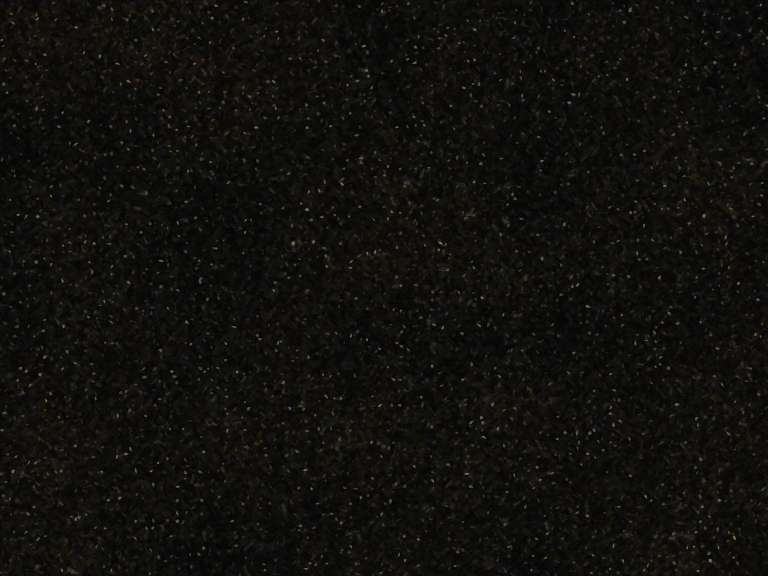
This texture is drawn by a Shadertoy shader. Its source:

```glsl
// Polished black granite: dark mottled grains, faint angled flakes and fine pale specks.

#define GRAIN_CELLS 105.0
#define FINE_GRAIN_CELLS 185.0
#define SMALL_FLAKE_CELLS 80.0
#define LARGE_FLAKE_CELLS 37.0
#define SPECK_CELLS 70.0
#define BASE_DARK 0.026
#define GRAIN_CONTRAST 0.074
#define FLAKE_GLOW 0.095
#define SPECK_GLOW 0.32
#define CLOUD_AMOUNT 0.26
#define EDGE_SOFTNESS 0.6

const vec3 STONE_TINT = vec3(1.03, 1.0, 0.90);
const vec3 WARM_TINT = vec3(1.20, 1.0, 0.68);
const vec3 COOL_TINT = vec3(0.88, 1.0, 1.14);

vec3 hash3(vec2 cell) {
    vec3 h = fract(cell.xyx * vec3(0.1031, 0.1030, 0.0973));
    h += dot(h, h.yxz + 33.33);
    return fract((h.xxy + h.yzz) * h.zyx);
}

// Broad, slow change of brightness from layered sines, about -1 to 1
float clouds(vec2 p) {
    float sum = 0.0;
    float weight = 0.5;
    for (int i = 0; i < 4; i++) {
        p = mat2(0.8, -0.6, 0.6, 0.8) * p + 1.7;
        sum += weight * sin(p.x + 1.5 * sin(p.y * 0.8)) * cos(p.y + sin(p.x * 0.7));
        p *= 1.9;
        weight *= 0.65;
    }
    return sum;
}

// Soft cellular mottling: x is brightness, y a warm or cool lean
vec2 grains(vec2 p) {
    vec2 cell = floor(p);
    vec2 total = vec2(0.0);
    float weights = 0.0;
    for (int y = -1; y <= 1; y++)
    for (int x = -1; x <= 1; x++) {
        vec2 id = cell + vec2(x, y);
        vec3 h = hash3(id + 17.0);
        float lean = hash3(id + 307.0).x;
        vec2 d = p - id - h.xy;
        float w = exp(-14.0 * dot(d, d)) + 1e-5;
        total += w * vec2(h.z * h.z, lean);
        weights += w;
    }
    return total / weights;
}

// Scattered chips, one per cell at most; size is the half extent in cells
vec3 chips(vec2 p, float cells, vec2 size, float chance, float seed) {
    p *= cells;
    vec2 cell = floor(p);
    float edge = EDGE_SOFTNESS * cells / iResolution.y;
    vec3 light = vec3(0.0);
    for (int y = -1; y <= 1; y++)
    for (int x = -1; x <= 1; x++) {
        vec2 id = cell + vec2(x, y);
        vec3 place = hash3(id + seed);
        vec3 look = hash3(id + seed + 211.0);
        vec3 form = hash3(id + seed + 467.0);
        float angle = 6.2832 * place.z;
        float c = cos(angle);
        float s = sin(angle);
        vec2 q = mat2(c, -s, s, c) * (p - id - 0.1 - 0.8 * place.xy);

        // Skewed and tapered block with one cut corner
        q.x += (form.x - 0.5) * q.y;
        vec2 extent = size * mix(vec2(0.6), vec2(1.25), form.yz);
        extent.y *= 1.0 + 0.35 * q.x / extent.x;
        vec2 outside = abs(q) - extent;
        float cut = dot(q, vec2(0.6, 0.8)) - 0.75 * extent.x;
        float dist = max(max(outside.x, outside.y), cut);
        float mask = 1.0 - smoothstep(-edge, edge, dist);

        float glow = mix(0.2, 1.0, look.y * look.y) * step(look.x, chance);
        light = max(light, mask * glow * mix(COOL_TINT, WARM_TINT, look.z));
    }
    return light;
}

void mainImage(out vec4 fragColor, in vec2 fragCoord) {
    vec2 p = fragCoord / iResolution.y;

    // Dark ground with coarse and fine mottling
    float cloud = clouds(p * 9.0);
    vec2 warp = 0.003 * vec2(sin(p.y * 173.0 + 3.0 * cloud), sin(p.x * 151.0 - 2.0 * cloud));
    vec2 coarse = grains((p + warp) * GRAIN_CELLS);
    vec2 fine = grains((p + warp).yx * FINE_GRAIN_CELLS);
    float mottle = mix(coarse.x, fine.x, 0.45);
    vec3 lean = mix(COOL_TINT, WARM_TINT, clamp(coarse.y + 0.25 * cloud, 0.0, 1.0));
    vec3 color = STONE_TINT * lean * (BASE_DARK + GRAIN_CONTRAST * mottle);

    // Dim flakes in two sizes
    vec3 small = chips(p, SMALL_FLAKE_CELLS, vec2(0.33, 0.16), 0.50, 31.0);
    vec3 large = chips(p, LARGE_FLAKE_CELLS, vec2(0.27, 0.10), 0.45, 83.0);
    color += FLAKE_GLOW * max(0.85 * small, large) * (0.5 + 1.1 * mottle);
    color *= 1.0 + CLOUD_AMOUNT * cloud;

    // Small pale mineral specks
    color += SPECK_GLOW * chips(p, SPECK_CELLS, vec2(0.18, 0.17), 0.38, 139.0);

    fragColor = vec4(color, 1.0);
}
```
